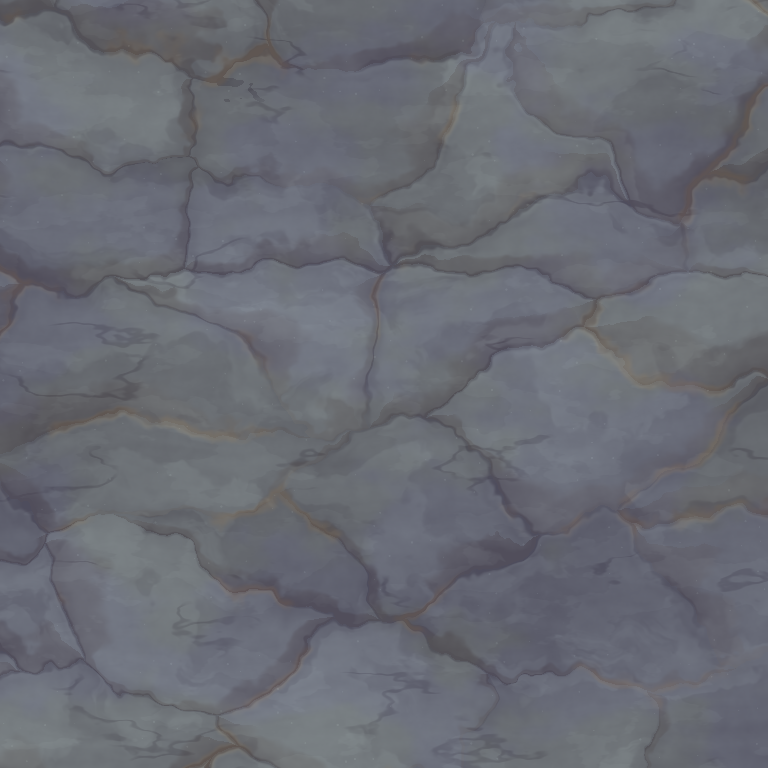
This texture is drawn by a three.js fragment shader. Its source:

```glsl
#define SLABS vec2(3.6, 6.5)
#define WARP 0.15
#define LEDGE_WIDTH 0.085
#define CRACK_WIDTH 0.0028
#define SPECK_GRID 46.0
#define SHADOW_COLOR vec3(0.315, 0.315, 0.345)
#define LIGHT_COLOR vec3(0.485, 0.512, 0.525)
#define BLUE_TINT vec3(-0.008, -0.012, 0.018)
#define RUST_TINT vec3(0.045, 0.018, -0.020)

varying vec2 vUv;

float hash(vec2 p) {
  vec3 q = fract(p.xyx * 0.1031);
  q += dot(q, q.yzx + 33.33);
  return fract((q.x + q.y) * q.z);
}

vec2 hash2(vec2 p) {
  return vec2(hash(p), hash(p + 71.7));
}

float noise(vec2 p) {
  vec2 i = floor(p), f = fract(p);
  f = f * f * (3.0 - 2.0 * f);
  return mix(mix(hash(i), hash(i + vec2(1.0, 0.0)), f.x),
             mix(hash(i + vec2(0.0, 1.0)), hash(i + 1.0), f.x), f.y);
}

// Layered noise, centred on zero
float fbm(vec2 p) {
  float sum = 0.0, amp = 0.5;
  for (int i = 0; i < 5; i++) {
    sum += amp * (noise(p) - 0.5);
    p = mat2(0.8, 0.6, -0.6, 0.8) * p * 2.03 + 17.3;
    amp *= 0.5;
  }
  return sum;
}

vec2 slabCentre(vec2 cell) {
  return cell + 0.5 + 0.82 * (hash2(cell) - 0.5);
}

// x: distance to the seam in canvas units, y: upward facing of the seam, z: slab id
vec3 slabs(vec2 p) {
  p *= SLABS;
  vec2 home = floor(p), nearCell = home, nearOffset = vec2(0.0);
  float best = 1e3;
  for (int y = -1; y <= 1; y++)
  for (int x = -1; x <= 1; x++) {
    vec2 cell = home + vec2(x, y);
    vec2 offset = slabCentre(cell) - p;
    float d = dot(offset, offset);
    if (d < best) { best = d; nearCell = cell; nearOffset = offset; }
  }
  float seam = 1e3, facing = 0.0;
  for (int y = -2; y <= 2; y++)
  for (int x = -2; x <= 2; x++) {
    vec2 cell = nearCell + vec2(x, y);
    vec2 offset = slabCentre(cell) - p;
    vec2 between = offset - nearOffset;
    if (dot(between, between) > 1e-4) {
      vec2 n = normalize(between);
      float d = dot(0.5 * (offset + nearOffset), n) / length(n * SLABS);
      if (d < seam) { seam = d; facing = normalize(n * SLABS).y; }
    }
  }
  return vec3(seam, facing, hash(nearCell + 5.5));
}

// Small pale chips of mineral
float specks(vec2 p) {
  vec2 cell = floor(p * SPECK_GRID);
  vec2 centre = 0.2 + 0.6 * hash2(cell + 3.0);
  float d = length((fract(p * SPECK_GRID) - centre) / SPECK_GRID);
  float radius = mix(0.0008, 0.0022, hash(cell + 9.0));
  return step(0.86, hash(cell)) * (1.0 - smoothstep(radius * 0.4, radius, d));
}

void main() {
  vec2 p = vUv;
  vec2 bend = vec2(fbm(p * 7.0 + 4.0), fbm(p * 7.0 + 31.0));
  vec3 slab = slabs(p + WARP * bend);
  float seam = slab.x;
  float wear = fbm(p * vec2(6.0, 9.0) + 60.0);
  float presence = smoothstep(-0.16, 0.12, fbm(p * 5.0 + 83.0));

  // Weathered face: slab tone, clouds, painted patches and flat streaks
  float clouds = fbm(p * vec2(3.0, 5.0) + 12.0);
  float patches = smoothstep(-0.035, 0.035, fbm(p * vec2(6.0, 11.0) + 2.0 * bend + 45.0));
  float flakes = smoothstep(0.07, 0.11, fbm(p * vec2(13.0, 28.0) + 25.0));
  float streaks = fbm(p * vec2(9.0, 48.0) + bend * 3.0);
  float tone = 0.64 + 0.20 * (slab.z - 0.5) + 0.65 * clouds + 0.17 * (patches - 0.5);
  tone += 0.09 * flakes + 0.22 * streaks + 0.14 * fbm(p * 70.0);

  // Shaded ledges under slabs, pale rims along their tops
  float under = smoothstep(0.25, -0.35, slab.y);
  float over = smoothstep(-0.1, 0.6, slab.y);
  float width = LEDGE_WIDTH * clamp(0.42 + 2.2 * wear, 0.08, 1.0);
  float ledge = under * (1.0 - smoothstep(width * 0.55, width, seam));
  float hollow = 1.0 - smoothstep(0.0, 0.028, seam);
  float rim = over * smoothstep(0.002, 0.005, seam) * (1.0 - smoothstep(0.005, 0.015, seam));
  tone -= (0.25 * ledge + 0.17 * hollow) * mix(0.45, 1.0, presence);
  tone += 0.15 * rim * smoothstep(-0.1, 0.1, wear);

  // Dark seams and short broken fissures
  float crackWidth = CRACK_WIDTH * (1.0 + 3.0 * wear);
  float crack = (1.0 - smoothstep(crackWidth * 0.3, crackWidth * 1.7, seam)) * presence;
  float vein = abs(fbm(p * vec2(5.0, 13.0) + 140.0));
  float broken = smoothstep(0.05, 0.16, fbm(p * vec2(8.0, 12.0) + 110.0));
  float fissure = (1.0 - smoothstep(0.004, 0.022, vein)) * broken;
  tone -= 0.32 * crack + 0.28 * fissure;
  tone += 0.22 * specks(p);

  // Colour: cool stone, bluish stains, rust gathered in the seams
  vec3 color = mix(SHADOW_COLOR, LIGHT_COLOR, clamp(tone, 0.0, 1.1));
  color += BLUE_TINT * smoothstep(-0.02, 0.12, fbm(p * vec2(5.0, 7.0) + 200.0));
  float rust = smoothstep(0.02, 0.16, fbm(p * 9.0 + 170.0));
  color += RUST_TINT * rust * (1.0 - smoothstep(0.002, 0.012, seam));
  color += RUST_TINT * 0.25 * ledge;
  gl_FragColor = vec4(color, 1.0);
}
```
